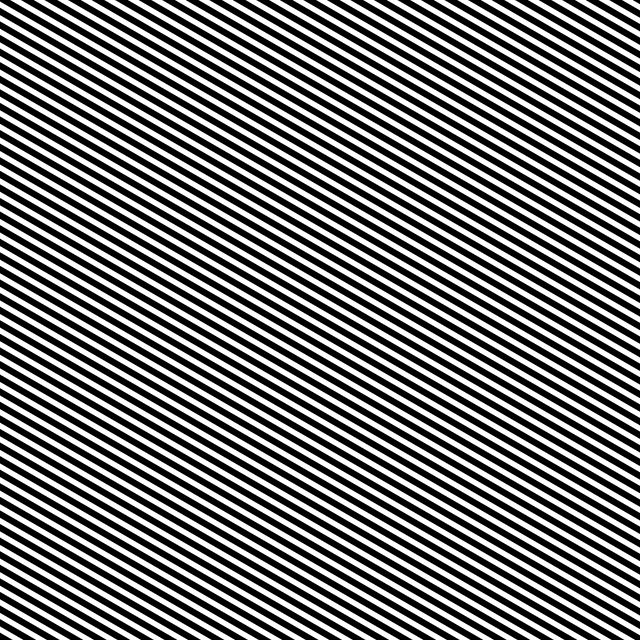
Reproduce this pattern procedurally as a WebGL 2 fragment shader.

```glsl
#version 300 es
precision highp float;

#define STRIPE_COUNT 54.4   // stripes per canvas side, measured across the stripes
#define TILT_DEGREES 30.0   // downward slope to the right
#define DARK_SHARE 0.543    // dark part of each repeat
#define PHASE 0.0           // shift in repeats
#define DARK_COLOR vec3(0.0)
#define LIGHT_COLOR vec3(1.0)

uniform vec2 u_resolution;
out vec4 fragColor;

// Signed distance to the dark band, in repeats: negative inside
float darkBandDistance(float across) {
    float fromCenter = abs(fract(across - 0.5 * DARK_SHARE + 0.5) - 0.5);
    return fromCenter - 0.5 * DARK_SHARE;
}

void main() {
    float side = min(u_resolution.x, u_resolution.y);
    vec2 uv = gl_FragCoord.xy / side;

    // Position along the stripe normal, counted in repeats
    float tilt = radians(TILT_DEGREES);
    vec2 normal = vec2(sin(tilt), cos(tilt));
    float across = dot(uv, normal) * STRIPE_COUNT + PHASE;

    // Linear edge coverage over one pixel
    float pixelSize = STRIPE_COUNT / side;
    float light = clamp(darkBandDistance(across) / pixelSize + 0.5, 0.0, 1.0);

    fragColor = vec4(mix(DARK_COLOR, LIGHT_COLOR, light), 1.0);
}
```
